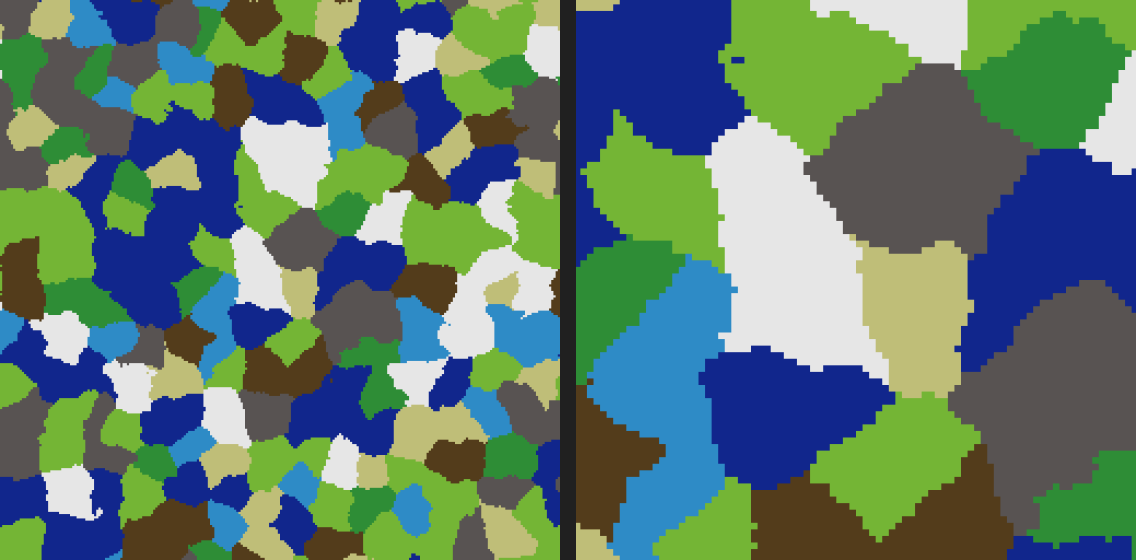
Left, the full canvas; right, a detail of the centre.
Write a three.js fragment shader that draws this pattern.

```glsl
// Blocky camouflage: jittered cellular noise, its domain bent by layered
// value noise, gives ragged patches in eight flat colours. The field is read
// on a coarse grid of square grains, whose edges are filtered analytically.

varying vec2 vUv;

const float GRAINS = 256.0;      // square grains across the canvas
const float CELLS = 14.0;        // patches across the canvas
const float JITTER = 0.85;       // irregularity of the patch centres
const float WARP = 0.42;         // edge raggedness, in cells
const float WARP_SCALE = 1.3;    // first warp octave, per cell
const int WARP_OCTAVES = 4;
const float SHUFFLE_PRIME = 197.0; // prime just above CELLS * CELLS

// Colour in rgb, share of the patches in a
const vec4 LEAF   = vec4(0.455, 0.710, 0.208, 0.220);
const vec4 NAVY   = vec4(0.067, 0.150, 0.550, 0.210);
const vec4 SLATE  = vec4(0.345, 0.325, 0.322, 0.125);
const vec4 CHALK  = vec4(0.900, 0.900, 0.900, 0.100);
const vec4 SAND   = vec4(0.750, 0.745, 0.470, 0.100);
const vec4 SKY    = vec4(0.180, 0.545, 0.775, 0.085);
const vec4 FOREST = vec4(0.180, 0.553, 0.212, 0.080);
const vec4 BARK   = vec4(0.325, 0.235, 0.105, 0.080);

vec2 hash2(vec2 p) {
  vec2 q = vec2(dot(p, vec2(127.1, 311.7)), dot(p, vec2(269.5, 183.3)));
  return fract(sin(q) * 43758.55);
}

// Two independent channels of value noise in 0..1
vec2 noise2(vec2 p) {
  vec2 i = floor(p);
  vec2 f = fract(p);
  f = f * f * (3.0 - 2.0 * f);
  vec2 low = mix(hash2(i), hash2(i + vec2(1.0, 0.0)), f.x);
  vec2 high = mix(hash2(i + vec2(0.0, 1.0)), hash2(i + 1.0), f.x);
  return mix(low, high, f.y);
}

vec2 warpOffset(vec2 p) {
  vec2 offset = vec2(0.0);
  float amplitude = WARP;
  p = p * WARP_SCALE + 31.7;
  for (int i = 0; i < WARP_OCTAVES; i++) {
    offset += amplitude * (noise2(p) - 0.5);
    p = p * 2.1 + 17.3;
    amplitude *= 0.52;
  }
  return offset;
}

// Cubing modulo the prime permutes the cells, so the shares stay even
float cellRank(vec2 cell) {
  vec2 wrapped = mod(cell + 0.5, CELLS) - 0.5;
  float index = floor(wrapped.x + CELLS * wrapped.y + 0.5);
  float cube = floor(mod(index * index * index + 0.5, SHUFFLE_PRIME));
  return mod(cube * 80.0 + 0.5, SHUFFLE_PRIME) / SHUFFLE_PRIME;
}

vec3 patchColour(float rank) {
  if ((rank -= LEAF.a) < 0.0) return LEAF.rgb;
  if ((rank -= NAVY.a) < 0.0) return NAVY.rgb;
  if ((rank -= SLATE.a) < 0.0) return SLATE.rgb;
  if ((rank -= CHALK.a) < 0.0) return CHALK.rgb;
  if ((rank -= SAND.a) < 0.0) return SAND.rgb;
  if ((rank -= SKY.a) < 0.0) return SKY.rgb;
  if ((rank -= FOREST.a) < 0.0) return FOREST.rgb;
  return BARK.rgb;
}

// Flat colour of one grain: that of the nearest warped cell centre
vec3 grainColour(vec2 grain) {
  vec2 p = (grain + 0.5) / GRAINS * CELLS;
  p += warpOffset(p);
  vec2 home = floor(p);
  vec2 nearestCell = home;
  float nearest = 1e5;
  for (int y = -1; y <= 1; y++) {
    for (int x = -1; x <= 1; x++) {
      vec2 cell = home + vec2(float(x), float(y));
      vec2 centre = cell + 0.5 + JITTER * (hash2(cell + 5.0) - 0.5);
      vec2 toCentre = centre - p;
      float d = dot(toCentre, toCentre);
      if (d < nearest) {
        nearest = d;
        nearestCell = cell;
      }
    }
  }
  return patchColour(cellRank(nearestCell));
}

void main() {
  // Box-filter the four grains that meet at the nearest grid corner
  vec2 p = vUv * GRAINS;
  vec2 corner = floor(p + 0.5);
  vec2 cover = clamp((p - corner) / max(fwidth(p), 1e-4) + 0.5, 0.0, 1.0);
  vec3 below = mix(grainColour(corner - 1.0),
                   grainColour(corner - vec2(0.0, 1.0)), cover.x);
  vec3 above = mix(grainColour(corner - vec2(1.0, 0.0)),
                   grainColour(corner), cover.x);
  gl_FragColor = vec4(mix(below, above, cover.y), 1.0);
}
```
